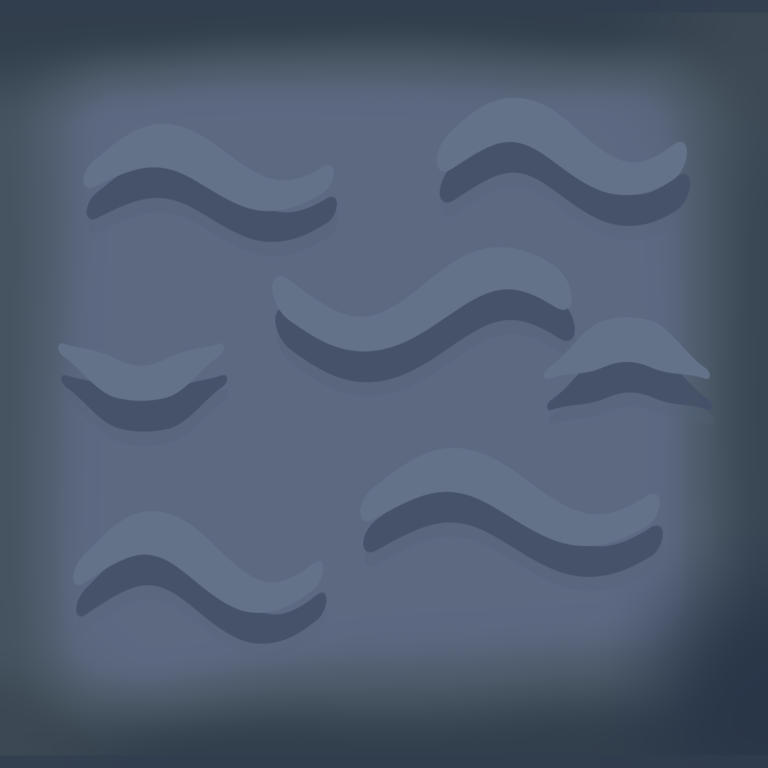
This pattern is drawn by a three.js fragment shader. Its source:

```glsl
// Soft wavy ribbons with offset drop shadows on a slate blue ground.
// Each ribbon is a cosine curve with a rounded, tapered outline; the ground
// is darkened toward the borders by a vignette warped with gradient noise.
varying vec2 vUv;

const vec3 SLATE = vec3(0.362, 0.410, 0.507);
const vec3 TEAL_GREY = vec3(0.290, 0.345, 0.400);
const vec3 DARK_EDGE = vec3(0.195, 0.245, 0.300);
const vec3 NAVY = vec3(0.155, 0.205, 0.280);
const vec3 RIBBON = vec3(0.393, 0.446, 0.537);
const vec3 SHADOW = vec3(0.268, 0.318, 0.408);
const vec3 FAINT_SHADOW = vec3(0.325, 0.380, 0.465);
const float EDGE_SOFTNESS = 0.0012;

float hash(float n) {
  return fract(sin(n * 12.9898 + 4.1) * 437.585);
}

vec2 gradient(vec2 cell) {
  float angle = 6.2832 * hash(cell.x + 57.0 * cell.y);
  return vec2(cos(angle), sin(angle));
}

float gradientNoise(vec2 p) {
  vec2 c = floor(p);
  vec2 f = p - c;
  vec2 w = f * f * (3.0 - 2.0 * f);
  vec2 e = vec2(1.0, 0.0);
  float low = mix(dot(gradient(c), f), dot(gradient(c + e.xy), f - e.xy), w.x);
  float high = mix(dot(gradient(c + e.yx), f - e.yx), dot(gradient(c + e.xx), f - e.xx), w.x);
  return mix(low, high, w.y);
}

// Fraction of light lost near one border
float borderShade(float depth, float width, float strength) {
  return strength * (1.0 - smoothstep(0.0, width, depth));
}

vec3 ground(vec2 uv) {
  vec2 p = uv + 0.035 * vec2(gradientNoise(uv * 3.0), gradientNoise(uv * 3.0 + 17.0));
  float bottomWidth = mix(0.17, 0.24, smoothstep(0.2, 0.8, uv.x));
  float lit = (1.0 - borderShade(p.x, 0.15, 0.55))
            * (1.0 - borderShade(1.0 - p.x, 0.17, 0.75))
            * (1.0 - borderShade(1.0 - p.y, 0.18, 1.0))
            * (1.0 - borderShade(p.y, bottomWidth, 0.95));
  float shade = 1.0 - lit;
  vec3 color = mix(SLATE, TEAL_GREY, smoothstep(0.0, 0.55, shade));
  color = mix(color, DARK_EDGE, smoothstep(0.4, 0.95, shade));
  // Cold corner at lower right, slightly lifted corners elsewhere
  color = mix(color, NAVY, 0.85 * (1.0 - smoothstep(0.03, 0.25, distance(uv, vec2(1.0, 0.1)))));
  float lift = 1.0 - smoothstep(0.0, 0.25, min(distance(uv, vec2(1.0, 0.95)), length(uv)));
  color = mix(color, vec3(0.265, 0.315, 0.350), 0.6 * lift);
  // Thin flat bands along top and bottom
  float band = smoothstep(0.482, 0.485, abs(uv.y - 0.5));
  return mix(color, vec3(0.190, 0.240, 0.310), 0.75 * band);
}

// Approximate signed distance to a tapered ribbon along a cosine curve
float ribbonDistance(vec2 p, float halfLength, float amplitude, float frequency,
                     float lean, float thickness, float taper) {
  float t = clamp(p.x / halfLength, -1.0, 1.0);
  float phase = frequency * (t + lean);
  float slope = -amplitude * frequency * sin(phase) / halfLength;
  float rise = (p.y - amplitude * cos(phase)) / sqrt(1.0 + slope * slope);
  float radius = thickness * (1.0 - taper * smoothstep(0.3, 1.0, abs(t)));
  radius *= 1.0 + 0.12 * cos(phase) * sign(amplitude);
  float overrun = max(abs(p.x) - halfLength + radius, 0.0);
  return length(vec2(overrun, rise)) - radius;
}

float coverage(float d) {
  return 1.0 - smoothstep(-EDGE_SOFTNESS, EDGE_SOFTNESS, d);
}

vec3 addRibbon(vec3 color, vec2 uv, float index) {
  // Layout cycles through left, right and centre going down the canvas
  float cycle = floor(index / 3.0);
  float slot = index - 3.0 * cycle;
  float centred = step(1.5, slot);
  float side = (slot * 2.0 - 1.0) * (1.0 - centred);
  float isShort = (1.0 - centred) * (1.0 - step(0.5, abs(cycle - 1.0)));
  float x = 0.5 + side * (0.235 + 0.085 * isShort) + centred * (0.05 + 0.12 * cycle);
  float y = 0.785 - 0.26 * cycle - 0.175 * centred + 0.025 * max(side, 0.0) * (1.0 - isShort);
  vec2 jitter = 0.016 * (vec2(hash(index), hash(index + 31.0)) - 0.5);
  vec2 p = uv - vec2(x, y) - jitter;

  // Proportions: long ribbons form an S, short ones a single arc
  float halfLength = mix(mix(0.163, 0.195, centred), 0.108, isShort);
  float flip = abs(index - 2.5) < 1.0 ? -1.0 : 1.0;
  float amplitude = flip * mix(0.032 + 0.013 * hash(index + 7.0), 0.028, isShort);
  float frequency = mix(3.3, 2.3, isShort);
  float lean = mix(0.40, 0.0, isShort);
  float taper = mix(0.15 + 0.4 * hash(index + 3.0), 0.75, isShort);
  vec2 drop = vec2(0.004, -0.041);

  float top = ribbonDistance(p, halfLength, amplitude, frequency, lean, 0.026, taper);
  float under = ribbonDistance(p - drop, halfLength, amplitude, frequency, lean, 0.025, taper);
  float faint = ribbonDistance(p - drop * 1.45, halfLength, amplitude, frequency, lean, 0.025, taper);
  color = mix(color, FAINT_SHADOW, 0.45 * hash(index + 11.0) * coverage(faint));
  color = mix(color, SHADOW, 0.96 * coverage(under));
  return mix(color, RIBBON, coverage(top));
}

void main() {
  vec3 color = ground(vUv);
  for (int i = 0; i < 7; i++) {
    color = addRibbon(color, vUv, float(i));
  }
  gl_FragColor = vec4(color, 1.0);
}
```
